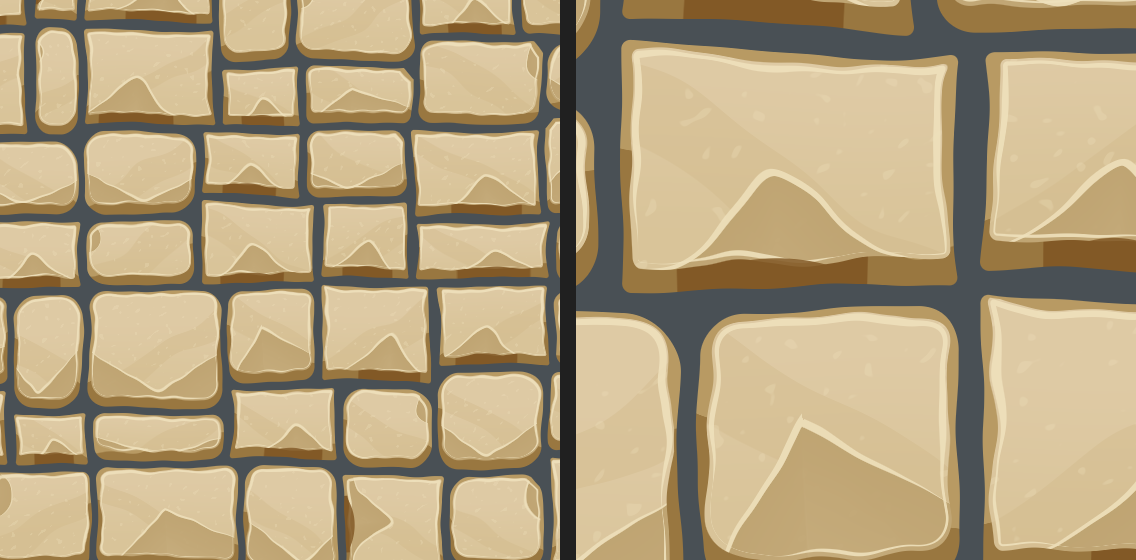
Left: the whole. Right: its middle third, enlarged.
Reproduce this texture procedurally as a WebGL 1 fragment shader.

```glsl
precision highp float;
// Cartoon dry-stone wall: a woven grid of jittered rectangles gives the stones,
// each a warped rounded box with a dark rim, a raised pale face, one chipped
// facet with a bright ridge, translucent bands and faint flecks.
uniform vec2 u_resolution;

const vec2 GRID = vec2(5.2, 6.5);      // stones across and up
const float JITTER = 0.29;             // joint shift, in cells
const float GAP = 0.0062;              // half the joint width
const float RIM_SIDE = 0.0055;
const float RIM_TOP = 0.0045;
const float RIM_BOTTOM = 0.0165;
const float RIDGE_WIDTH = 0.0021;
const vec3 MORTAR = vec3(0.285, 0.312, 0.332);
const vec3 FACE_PINK = vec3(0.872, 0.792, 0.645);
const vec3 FACE_YELLOW = vec3(0.850, 0.768, 0.600);
const vec3 BAND = vec3(0.815, 0.720, 0.535);
const vec3 SHADE = vec3(0.750, 0.645, 0.450);
const vec3 RIM_LIGHT = vec3(0.720, 0.605, 0.390);
const vec3 RIM_DARK = vec3(0.600, 0.465, 0.250);
const vec3 DEEP = vec3(0.510, 0.350, 0.150);
const vec3 GLINT = vec3(0.935, 0.880, 0.735);

vec2 hash2(vec2 p) {
  vec3 a = fract(vec3(p.xyx) * vec3(0.1031, 0.1030, 0.0973));
  a += dot(a, a.yzx + 33.33);
  return fract((a.xx + a.yz) * a.zy);
}

float gradDot(vec2 cell, vec2 offset) {
  float angle = 6.2832 * hash2(cell + 71.0).x;
  return dot(vec2(cos(angle), sin(angle)), offset);
}

float noise(vec2 p) {
  vec2 i = floor(p), f = p - i;
  vec2 w = f * f * f * (f * (f * 6.0 - 15.0) + 10.0);
  vec2 e = vec2(1.0, 0.0);
  return mix(mix(gradDot(i, f), gradDot(i + e, f - e), w.x),
             mix(gradDot(i + e.yx, f - e.yx), gradDot(i + 1.0, f - 1.0), w.x), w.y);
}

vec2 noise2(vec2 p) { return vec2(noise(p), noise(p + 37.4)); }

float fill(float d) { return clamp(0.5 - d * u_resolution.y, 0.0, 1.0); }

// Joints run through vertically at even grid points, horizontally at odd ones.
vec2 jointAt(vec2 v) {
  bool even = mod(v.x + v.y, 2.0) < 0.5;
  vec2 upright = even ? v : v + vec2(0.0, 1.0);
  vec2 level = even ? v + vec2(1.0, 0.0) : v;
  return v + JITTER * (2.0 * vec2(hash2(upright + 19.0).x, hash2(level + 19.0).y) - 1.0);
}

// Rounded box with one upper corner cut off.
float stoneDist(vec2 q, vec2 h, float radius, float cut, float side) {
  vec2 a = abs(q) - h + radius;
  float box = length(max(a, 0.0)) + min(max(a.x, a.y), 0.0) - radius;
  vec2 n = vec2(0.75 * side, 0.66);
  return max(box, dot(q, n) - dot(h, abs(n)) + cut);
}

// Height of the chipped edge: hump, valley, roof or none.
float ridge(float t, float kind) {
  if (kind < 0.42) return -0.85 + 0.8 * exp(-pow(abs(t) / (t < 0.0 ? 0.32 : 0.48), 1.7));
  if (kind < 0.64) return -0.80 + 0.75 * sqrt(t * t + 0.01);
  if (kind < 0.82) return 0.1 - 1.4 * max(-t, 0.0) - 0.5 * max(t, 0.0);
  return -3.0;
}

void main() {
  vec2 uv = gl_FragCoord.xy / u_resolution.y;
  vec2 p = uv + 0.011 * noise2(uv * 6.0);

  // Find the stone that holds this point.
  vec2 g = p * GRID, id = floor(g), low = id, high = id + 1.0;
  for (int j = -1; j <= 1; j++) {
    for (int i = -1; i <= 1; i++) {
      vec2 c = floor(g) + vec2(float(i), float(j));
      vec2 a = jointAt(c);
      vec2 b = vec2(jointAt(c + vec2(1.0, 0.0)).x, jointAt(c + vec2(0.0, 1.0)).y);
      if (all(greaterThanEqual(g, a)) && all(lessThan(g, b))) { id = c; low = a; high = b; }
    }
  }
  vec2 r1 = hash2(id + 5.3), r2 = hash2(id + 41.7), r3 = hash2(id + 87.1);
  vec2 h = 0.5 * (high - low) / GRID - GAP;
  vec2 q = p - 0.5 * (low + high) / GRID;
  float side = r1.x < 0.5 ? -1.0 : 1.0;
  float kind = r1.y;

  // Silhouette and raised face; humped stones are sharp and pinched.
  bool humped = kind < 0.42;
  float radius = min(humped ? 0.006 : mix(0.012, 0.055, r2.x), 0.75 * min(h.x, h.y));
  float cut = humped ? 0.0 : 0.016 * r2.y;
  vec2 u = q / h;
  vec2 bent = q * (1.0 + (humped ? 0.045 : 0.0) * (1.0 - u.yx * u.yx));
  bent.x *= 1.0 + 0.035 * (r3.x - 0.5) * (1.0 + u.y);
  float outer = stoneDist(bent + 0.003 * noise2(p * 21.0), h, radius, cut, side);
  vec2 faceHalf = h - vec2(RIM_SIDE, 0.5 * (RIM_TOP + RIM_BOTTOM));
  vec2 faceQ = bent - vec2(0.0, 0.5 * (RIM_BOTTOM - RIM_TOP)) + 0.0065 * noise2(p * 26.0 + 9.0);
  float face = stoneDist(faceQ, faceHalf, radius * 0.85, cut, side);

  // Chipped facet, turned sideways on tall humped stones.
  bool turned = humped && h.y > h.x * 0.95;
  vec2 v = turned ? vec2(q.y, side * q.x) : vec2(side * q.x, q.y);
  vec2 hv = turned ? h.yx : h;
  float t = v.x / hv.x + 0.5 * (r3.y - 0.5);
  float slope = (ridge(t + 0.01, kind) - ridge(t - 0.01, kind)) * 50.0 * hv.y / hv.x;
  float chip = (v.y - ridge(t, kind) * hv.y) / sqrt(1.0 + slope * slope);
  chip += 0.004 * noise(p * 30.0);
  if (kind >= 0.82) chip = length((q - h * vec2(side, 0.55)) * vec2(1.0, 0.8)) - 0.38 * min(h.x, h.y) + 0.008 * noise(p * 24.0);

  // Face: tone, slanted bands, flecks, facet and glints.
  vec3 faceColor = mix(FACE_YELLOW, FACE_PINK, smoothstep(-0.9, 0.7, u.y + r2.x - 0.5));
  float slant = dot(q, vec2(0.5 * side, 0.86)) + 0.022 * noise(p * 11.0 + 3.0);
  float band = fill(abs(slant + 0.03 * r3.x) - 0.012 - 0.014 * r3.y);
  faceColor = mix(faceColor, BAND, 0.38 * band);
  float fleck = noise(mat2(0.8, -0.6, 0.6, 0.8) * p * vec2(75.0, 110.0));
  faceColor = mix(faceColor, GLINT, 0.28 * smoothstep(0.36, 0.44, fleck));
  float depth = clamp(-chip / (1.2 * hv.y), 0.0, 1.0);
  faceColor = mix(faceColor, SHADE, fill(chip) * mix(1.0, 0.65, depth));
  float taper = RIDGE_WIDTH * clamp(1.15 - abs(t), 0.0, 1.0);
  faceColor = mix(faceColor, GLINT, 0.85 * fill(abs(chip - taper) - taper));
  float edgeWidth = 0.0019 * clamp(0.65 + 0.6 * u.y + 1.2 * noise(p * 15.0), 0.0, 1.2);
  faceColor = mix(faceColor, GLINT, 0.9 * fill(abs(face + 0.0032) - edgeWidth));

  // Rim: light above, dark wedge below, deep brown beneath the hump.
  float wedge = (u.y + 0.45 * side * u.x + 0.25 + 0.5 * noise(p * 14.0)) * h.y;
  vec3 rimColor = mix(RIM_LIGHT, RIM_DARK, fill(wedge));
  float under = max(abs(t) - 0.55, v.y / hv.y + 0.45) * hv.y;
  if (humped) {
    rimColor = mix(rimColor, DEEP, fill(under));
    float lens = v.y + hv.y - 0.021 * (1.0 - t * t * 2.5);
    faceColor = mix(faceColor, DEEP, 0.85 * fill(lens));
  }

  vec3 color = mix(MORTAR, rimColor, fill(outer));
  color = mix(color, faceColor, fill(max(face, outer + 0.0015)));
  gl_FragColor = vec4(color, 1.0);
}
```
